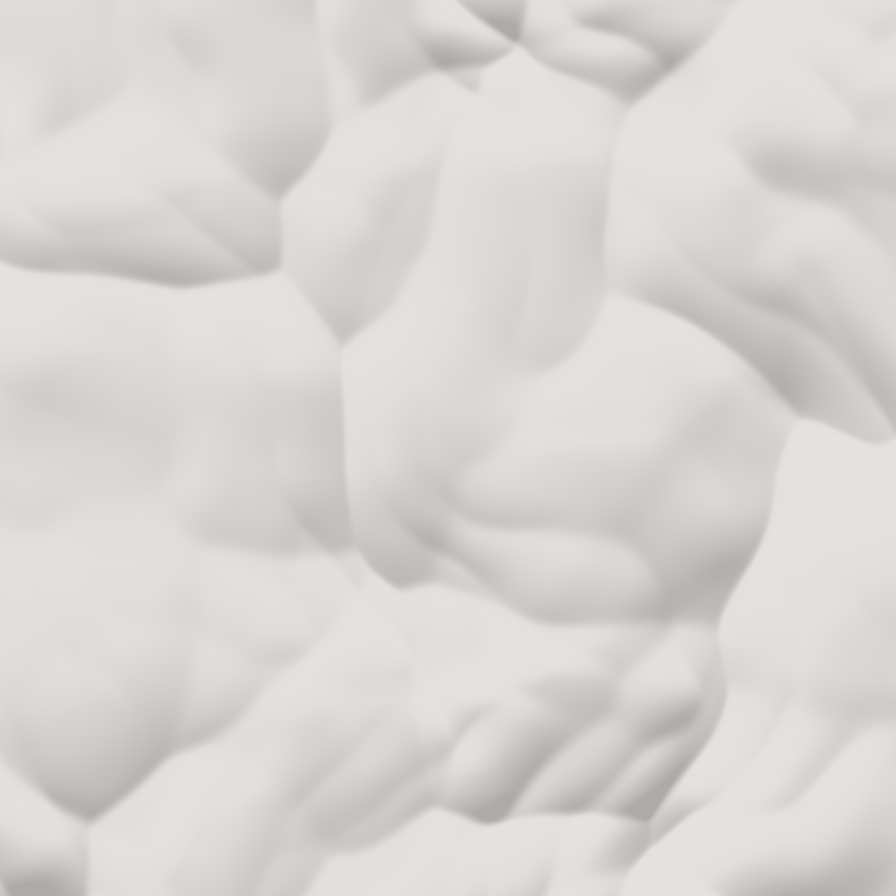
Reproduce this texture map procedurally as a three.js fragment shader.

```glsl
// Pale shaded relief: folded hills with soft shadows ending at crisp creases.
varying vec2 vUv;

#define HILL_SCALE vec2(4.5, 4.0)
#define GULLY_SCALE vec2(12.0, 5.5)
#define HILL_CREASE 34.0
#define GULLY_CREASE 12.0
#define WARP 0.12
#define FOLDS 0.032
#define SHADE_DIR vec2(0.3, -0.954)
#define BLUR 0.006
#define BIAS 0.2
#define GAIN 0.5
#define LIGHT vec3(0.893, 0.889, 0.882)
#define SHADOW vec3(0.675, 0.671, 0.666)

float hash(vec2 p) {
  return fract(sin(dot(p, vec2(127.1, 311.7))) * 43758.5453);
}

vec2 hash2(vec2 p) {
  return vec2(hash(p), hash(p + 57.3));
}

// Value noise with a quintic fade, so that its slope is smooth too
float noise(vec2 p) {
  vec2 i = floor(p);
  vec2 f = fract(p);
  f = f * f * f * (f * (f * 6.0 - 15.0) + 10.0);
  float low = mix(hash(i), hash(i + vec2(1.0, 0.0)), f.x);
  float high = mix(hash(i + vec2(0.0, 1.0)), hash(i + vec2(1.0, 1.0)), f.x);
  return mix(low, high, f.y);
}

vec2 noise2(vec2 p) {
  return vec2(noise(p), noise(p + 31.7)) - 0.5;
}

// Bowls around scattered centres, joined by a smooth minimum into creases
float bowls(vec2 p, float crease) {
  vec2 cell = floor(p);
  float sum = 1e-30;
  for (int y = -1; y <= 1; y++) {
    for (int x = -1; x <= 1; x++) {
      vec2 id = cell + vec2(float(x), float(y));
      vec2 d = id + 0.05 + 0.9 * hash2(id) - p;
      sum += exp(-crease * (dot(d, d) + 0.3 * hash(id + 9.1)));
    }
  }
  return -log(sum) / crease;
}

vec2 rotate(vec2 p, float angle) {
  float c = cos(angle);
  float s = sin(angle);
  return vec2(c * p.x - s * p.y, s * p.x + c * p.y);
}

// Long narrow gullies leaning by the given angle
float gullies(vec2 p, float angle) {
  return bowls(rotate(p, angle) * GULLY_SCALE + 20.0, GULLY_CREASE) / GULLY_SCALE.x;
}

// Height of the ground: large hills, gullies leaning both ways, small folds
float terrain(vec2 p) {
  vec2 q = p + WARP * noise2(p * 4.0 + 3.0) + 0.22 * WARP * noise2(p * 10.0);
  float hills = bowls(rotate(q, 0.3) * HILL_SCALE + 7.0, HILL_CREASE) / HILL_SCALE.x;
  vec2 g = q + 0.4 * WARP * noise2(p * 5.0 + 40.0);
  float lean = smoothstep(0.35, 0.65, noise(p * 2.3 + 5.0));
  float furrows = mix(gullies(g, 0.6), gullies(g, -0.6), lean);
  float rough = mix(0.25, 1.1, smoothstep(0.3, 0.7, noise(p * 3.0 + 12.0)));
  float folds = noise(rotate(q, 0.9) * vec2(12.0, 8.0) + 60.0);
  return 0.85 * hills + rough * (furrows + FOLDS * folds);
}

void main() {
  // Slope along the shading direction
  vec2 offset = SHADE_DIR * BLUR;
  float slope = (terrain(vUv + offset) - terrain(vUv - offset)) / (2.0 * BLUR);

  // Lit and level ground fades into one pale tone
  float s = slope + BIAS;
  float shade = GAIN * 0.5 * (s + sqrt(s * s + 0.14));
  gl_FragColor = vec4(mix(LIGHT, SHADOW, clamp(shade, 0.0, 1.0)), 1.0);
}
```
